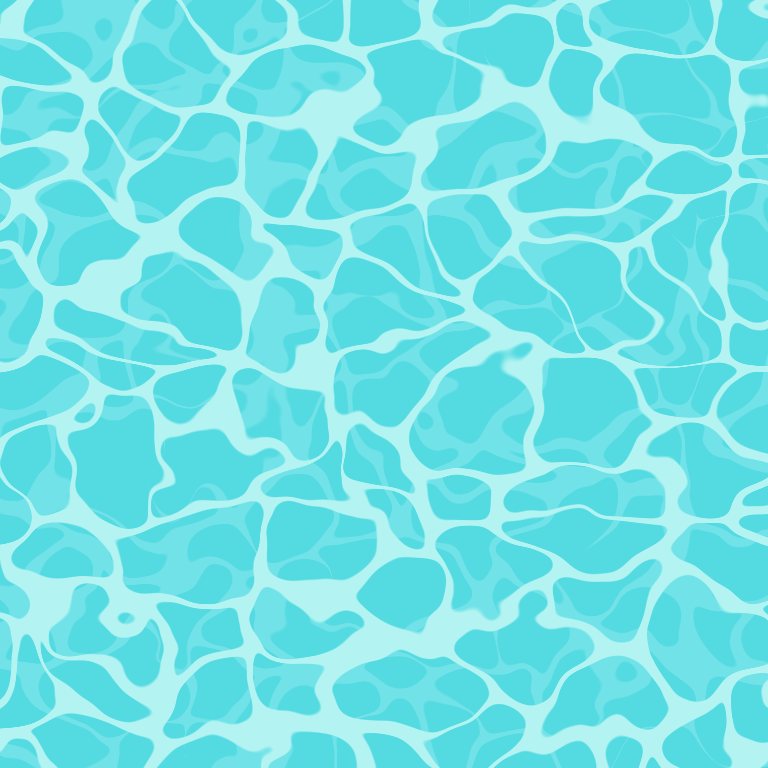
Reproduce this texture procedurally as a three.js fragment shader.

```glsl
// Flat-coloured pool water: pale caustic ripples over a fainter, deeper ripple net.
varying vec2 vUv;

const vec3 WATER = vec3(0.33, 0.853, 0.882);
const vec3 DEEP_RIPPLE = vec3(0.44, 0.888, 0.91);
const vec3 BRIGHT_RIPPLE = vec3(0.702, 0.957, 0.95);
const float EDGE_SOFTNESS = 0.011;

vec2 hash2(vec2 p) {
  vec3 q = fract(p.xyx * vec3(0.1031, 0.1030, 0.0973));
  q += dot(q, q.yzx + 33.33);
  return fract((q.xx + q.yz) * q.zy);
}

// Two independent channels of smooth value noise, each from -0.5 to 0.5.
vec2 noise2(vec2 p) {
  vec2 i = floor(p);
  vec2 f = fract(p);
  f = f * f * f * (f * (f * 6.0 - 15.0) + 10.0);
  vec2 low = mix(hash2(i), hash2(i + vec2(1.0, 0.0)), f.x);
  vec2 high = mix(hash2(i + vec2(0.0, 1.0)), hash2(i + vec2(1.0, 1.0)), f.x);
  return mix(low, high, f.y) - 0.5;
}

vec2 cellPoint(vec2 cell) {
  return cell + 0.1 + 0.8 * hash2(cell);
}

// Smooth minimum of the distances to all borders of the nearest cell:
// corners become round, so the net swells where its strands meet.
float cellBorder(vec2 p, float sharpness) {
  vec2 home = floor(p);
  vec2 nearestCell = home;
  vec2 toNearest = vec2(8.0);
  for (int y = -1; y <= 1; y++) {
    for (int x = -1; x <= 1; x++) {
      vec2 cell = home + vec2(float(x), float(y));
      vec2 r = cellPoint(cell) - p;
      if (dot(r, r) < dot(toNearest, toNearest)) {
        toNearest = r;
        nearestCell = cell;
      }
    }
  }
  float sum = 0.0;
  for (int y = -2; y <= 2; y++) {
    for (int x = -2; x <= 2; x++) {
      if (x == 0 && y == 0) continue;
      vec2 r = cellPoint(nearestCell + vec2(float(x), float(y))) - p;
      float d = dot(0.5 * (toNearest + r), normalize(r - toNearest));
      sum += exp(-sharpness * d);
    }
  }
  return -log(sum) / sharpness;
}

// Coverage of a wavy net whose strand width drifts across the canvas.
float rippleNet(vec2 uv, vec2 cells, vec2 seed, float wave, float width, float drift, float sharpness) {
  vec2 p = uv * cells + seed;
  vec2 bend = wave * noise2(p * 1.25 + seed) + 0.3 * wave * noise2(p * 2.6 - seed);
  float halfWidth = width + drift * noise2(p * 0.9 + seed.yx).x;
  float border = cellBorder(p + bend, sharpness);
  return 1.0 - smoothstep(-EDGE_SOFTNESS, EDGE_SOFTNESS, border - halfWidth);
}

void main() {
  // Ripples wriggle more towards the sides and thicken towards the bottom.
  float side = smoothstep(0.2, 0.5, abs(vUv.x - 0.5));
  float wave = mix(0.7, 1.0, side);
  float brightWidth = 0.04 + 0.016 * (0.5 - vUv.y);

  float deep = rippleNet(vUv, vec2(8.5, 9.5), vec2(57.3, 21.7), 1.0, 0.042, 0.14, 10.0);
  float bright = rippleNet(vUv, vec2(8.0, 10.0), vec2(13.4, 82.6), wave, brightWidth, 0.055, 11.0);

  vec3 color = mix(WATER, DEEP_RIPPLE, deep);
  color = mix(color, BRIGHT_RIPPLE, bright);
  gl_FragColor = vec4(color, 1.0);
}
```
